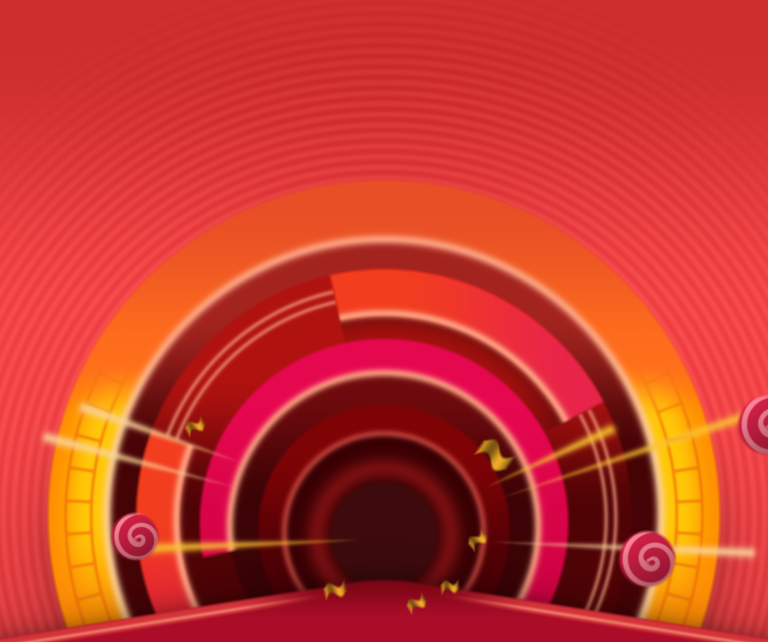
Give the GLSL for this background, as a Shadertoy shader.

```glsl
// Red festive tunnel of glowing rings with a golden dial, light streaks, candy balls and confetti.
#define SOFT 0.004
#define DIAL_OUT 0.523
#define DIAL_IN 0.431
#define BAND_OUT 0.386
#define BAND_IN 0.320
#define ROSE_OUT 0.287
#define ROSE_IN 0.240
#define RIPPLE_STEP 0.0165
#define TICK_STEP 0.105
const vec3 PALE = vec3(1.0, 0.66, 0.53);
const vec3 GOLD = vec3(1.0, 0.74, 0.16);

float fill(float d) { return 1.0 - smoothstep(-SOFT, SOFT, d); }
float glow(float d, float w) { return exp(-d * d / (w * w)); }
mat2 turn(float a) { return mat2(cos(a), sin(a), -sin(a), cos(a)); }

// Circle distance; smaller rings sink slightly for depth.
float ring(vec2 p, float radius) {
    float y = mix(0.166, 0.196, smoothstep(0.08, 0.43, radius));
    return length(p - vec2(0.0, y)) - radius;
}

float between(float a, float lo, float hi) {
    return smoothstep(lo - 0.012, lo + 0.012, a) * (1.0 - smoothstep(hi - 0.012, hi + 0.012, a));
}

vec3 backdrop(vec2 p) {
    vec3 col = mix(vec3(0.95, 0.27, 0.28), vec3(0.805, 0.18, 0.18), smoothstep(0.5, 0.95, p.y));
    col = mix(vec3(0.88, 0.24, 0.25), col, smoothstep(0.0, 0.35, p.y));
    float d = ring(p, DIAL_OUT);
    float wave = sin(6.28318 * d / RIPPLE_STEP);
    col += vec3(0.022, 0.028, 0.02) * wave * (1.0 - smoothstep(0.1, 0.4, d));
    return col * (1.0 - 0.16 * exp(-max(d, 0.0) / 0.025) * (1.0 - smoothstep(0.1, 0.4, p.y)));
}

vec3 dial(vec2 p, float angle) {
    float d = ring(p, DIAL_OUT);
    vec3 col = mix(vec3(1.0, 0.43, 0.11), vec3(0.91, 0.31, 0.15), smoothstep(0.43, 0.68, p.y));
    vec3 gold = mix(vec3(1.0, 0.57, 0.0), vec3(1.0, 0.78, 0.03), smoothstep(-0.005, -0.06, d) * 0.0 + smoothstep(0.005, 0.06, -d));
    gold = mix(vec3(1.0, 0.55, 0.02), gold, smoothstep(0.0, 0.2, p.y));
    col = mix(col, gold, 1.0 - smoothstep(0.34, 0.44, p.y));
    // Scale marks between two rails
    float tick = (fract(angle / TICK_STEP) - 0.5) * TICK_STEP * 0.476;
    float marks = glow(d + 0.027, 0.003) + glow(d + 0.067, 0.003);
    marks += glow(tick, 0.003) * fill(abs(d + 0.047) - 0.02);
    return mix(col, vec3(0.93, 0.42, 0.03), 0.6 * min(marks, 1.0) * (1.0 - smoothstep(0.3, 0.5, p.y)));
}

vec3 tunnel(vec3 col, vec2 p) {
    vec2 q = p - vec2(0.0, 0.196);
    float angle = atan(q.x, q.y);
    float low = 1.0 - smoothstep(0.28, 0.52, p.y);
    col = mix(col, dial(p, angle), fill(ring(p, DIAL_OUT)));

    // Outer dark recess and its bright rim
    float d = ring(p, DIAL_IN);
    col = mix(col, mix(vec3(0.64, 0.14, 0.12), vec3(0.27, 0.01, 0.02), low), fill(d));
    col = mix(col, mix(PALE, vec3(1.0, 0.82, 0.6), low), 0.85 * glow(d, 0.008));

    // Broken orange band, with twin rails in the gaps
    float outer = ring(p, BAND_OUT), inner = ring(p, BAND_IN);
    float top = between(angle, -0.22, 1.09);
    float band = max(top, between(angle, -3.2, -1.22));
    vec3 recess = mix(vec3(0.69, 0.07, 0.06), vec3(0.31, 0.01, 0.02), 1.0 - smoothstep(0.2, 0.42, p.y));
    recess *= 1.0 - 0.35 * top * exp(-abs(inner) / 0.025);
    col = mix(col, recess, fill(outer));
    float rails = glow(ring(p, 0.361), 0.004) + glow(ring(p, 0.346), 0.004);
    col = mix(col, PALE, 0.55 * min(rails, 1.0) * (1.0 - band));
    vec3 orange = mix(vec3(0.95, 0.24, 0.12), vec3(0.91, 0.14, 0.29), smoothstep(0.0, 0.32, p.x));
    orange = mix(vec3(0.92, 0.16, 0.2), orange, smoothstep(0.05, 0.2, p.y));
    col = mix(col, orange, band * fill(outer) * (1.0 - fill(inner)));
    col = mix(col, PALE, 0.85 * band * glow(inner - 0.003, 0.007));

    // Rose ring
    float rose = smoothstep(-1.81, -1.78, angle);
    vec3 pink = mix(vec3(0.83, 0.01, 0.27), vec3(0.9, 0.03, 0.31), smoothstep(0.1, 0.4, p.y));
    col = mix(col, pink, rose * fill(ring(p, ROSE_OUT)));
    d = ring(p, ROSE_IN);
    col = mix(col, mix(vec3(0.23, 0.01, 0.02), vec3(0.43, 0.04, 0.05), smoothstep(0.2, 0.4, p.y)), fill(d));
    col = mix(col, PALE, 0.8 * rose * glow(d, 0.007));

    // Deep rings and core
    col = mix(col, mix(vec3(0.3, 0.0, 0.02), vec3(0.49, 0.01, 0.02), smoothstep(0.1, 0.3, p.y)), fill(ring(p, 0.196)));
    d = ring(p, 0.155);
    col = mix(col, vec3(0.22, 0.0, 0.01), fill(d));
    col = mix(col, vec3(0.83, 0.31, 0.27), 0.65 * glow(d, 0.006));
    col = mix(col, vec3(0.49, 0.06, 0.07), 0.9 * glow(ring(p, 0.104), 0.018));
    return mix(col, vec3(0.24, 0.04, 0.05), fill(ring(p, 0.083)));
}

void mainImage(out vec4 fragColor, in vec2 fragCoord) {
    vec2 p = (fragCoord - vec2(0.5 * iResolution.x, 0.0)) / iResolution.y;
    vec3 col = tunnel(backdrop(p), p);

    // Carpet with raised edges
    float carpet = p.y - min(0.1 - 0.16 * abs(p.x), 0.096 - 0.8 * p.x * p.x);
    carpet = mix(carpet, p.y - 0.1 + 0.16 * abs(p.x), smoothstep(0.05, 0.12, abs(p.x)));
    col *= 1.0 - 0.3 * exp(-max(carpet, 0.0) / 0.02);
    col = mix(col, mix(vec3(0.67, 0.05, 0.16), vec3(0.48, 0.02, 0.08), smoothstep(0.03, 0.1, p.y)), fill(carpet));
    float side = smoothstep(0.08, 0.25, abs(p.x));
    col = mix(col, vec3(0.83, 0.2, 0.22), side * fill(abs(carpet + 0.009) - 0.009));
    col = mix(col, PALE, 0.55 * side * glow(carpet + 0.012, 0.003));

    // Light streaks: wide end, then fading tail
    vec4 streaks[6] = vec4[6](vec4(0.555, 0.349, 0.181, 0.224), vec4(0.352, 0.33, 0.157, 0.24),
        vec4(0.57, 0.139, 0.165, 0.156), vec4(-0.466, 0.364, -0.224, 0.28),
        vec4(-0.523, 0.318, -0.232, 0.241), vec4(-0.357, 0.146, -0.037, 0.159));
    for (int i = 0; i < 6; i++) {
        vec2 axis = streaks[i].zw - streaks[i].xy, v = p - streaks[i].xy;
        float t = dot(v, axis) / dot(axis, axis), h = clamp(t, 0.0, 1.0);
        float beam = glow(length(v - axis * h), mix(0.009, 0.002, h)) * (1.0 - h * h);
        vec3 tint = (i < 2 || i == 5) ? vec3(0.98, 0.76, 0.2) : vec3(0.98, 0.83, 0.6);
        col = mix(col, tint, 0.8 * beam);
    }

    // Striped candy balls
    vec3 balls[3] = vec3[3](vec3(-0.388, 0.164, 0.036), vec3(0.41, 0.129, 0.043), vec3(0.597, 0.338, 0.045));
    for (int i = 0; i < 3; i++) {
        vec2 v = (p - balls[i].xy) / balls[i].z;
        float r = length(v), swirl = sin(11.0 * length(v - vec2(0.2, -0.1)) + atan(v.y, v.x));
        vec3 candy = mix(vec3(0.8, 0.12, 0.27), vec3(0.95, 0.5, 0.57), smoothstep(0.1, 0.9, swirl));
        candy *= 0.88 + 0.22 * dot(v, vec2(-0.4, 0.7));
        col = mix(col, candy, fill((r - 1.0) * balls[i].z));
    }

    // Curled gold confetti
    vec3 flakes[6] = vec3[6](vec3(-0.294, 0.336, 0.014), vec3(0.173, 0.291, 0.026), vec3(0.146, 0.159, 0.014),
        vec3(-0.076, 0.081, 0.016), vec3(0.103, 0.086, 0.013), vec3(0.051, 0.06, 0.014));
    for (int i = 0; i < 6; i++) {
        vec2 v = turn(i == 1 ? 0.6 : -0.5 + 0.4 * sin(float(i) * 5.0)) * (p - flakes[i].xy) / flakes[i].z;
        v.y += 0.3 * sin(3.5 * v.x);
        float d = max(abs(v.x) - 1.0, abs(v.y) - 0.45) * flakes[i].z;
        col = mix(col, GOLD * (0.75 + 0.25 * sin(4.0 * v.x)), 0.9 * fill(d));
    }
    fragColor = vec4(clamp(col, 0.0, 1.0), 1.0);
}
```
